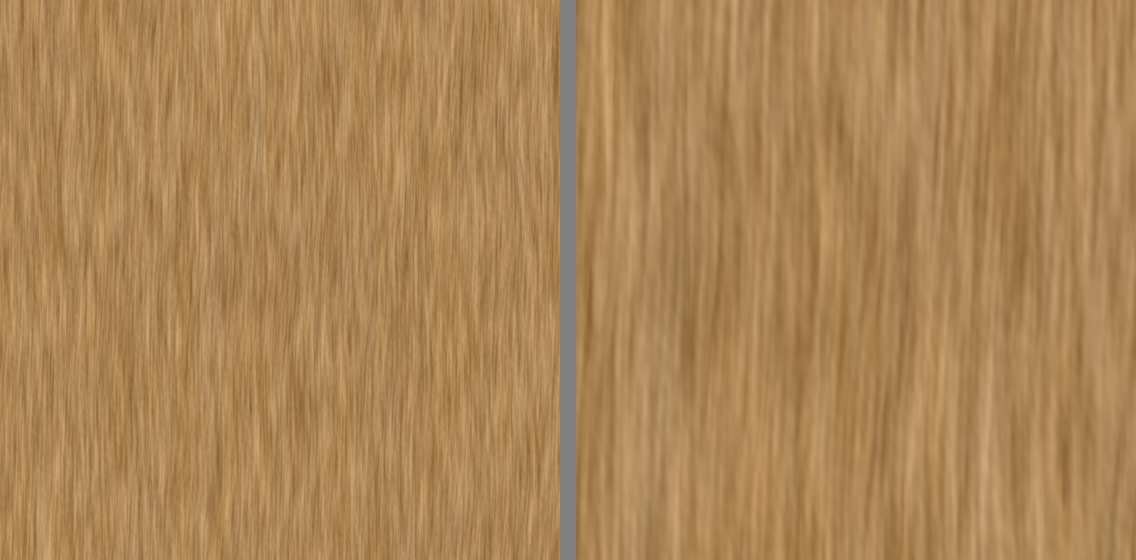
Left, the full canvas; right, a detail of the centre.
This texture is drawn by a Shadertoy shader. Its source:

```glsl
// Fine straight-grained wood veneer with vertical fibres.
// Octaves of stretched gradient noise form the streaks; thresholded noise adds
// thin dark pores and pale fibres, and a slow noise shifts the hue.

#define WOOD_COLOR   vec3(0.678, 0.524, 0.338)
#define TONE_STEP    vec3(0.043, 0.042, 0.041)
#define HUE_SHIFT    vec3(0.007, -0.001, -0.009)
#define BROAD_GRAIN  vec2(30.0, 3.0)
#define GRAIN_GROWTH vec2(1.93, 1.70)
#define PORE_GRAIN   vec2(170.0, 13.0)
#define FIBRE_GRAIN  vec2(190.0, 11.0)
#define SPECKLE      vec2(235.0, 80.0)
#define PORE_DEPTH   0.95
#define FIBRE_GLOW   0.55
#define WANDER       0.0022

// Unit gradient at a lattice point, from an integer hash
vec2 latticeGradient(vec2 cell, uint seed) {
    uvec2 q = uvec2(ivec2(cell));
    uint h = q.x * 1597u ^ q.y * 51749u ^ seed * 7919u;
    h = (h ^ (h >> 15)) * 739391u;
    h = (h ^ (h >> 13)) * 917519u;
    h ^= h >> 16;
    float angle = 6.28319 * float(h & 65535u) / 65536.0;
    return vec2(cos(angle), sin(angle));
}

// Gradient noise, scaled to roughly unit deviation
float gradientNoise(vec2 p, uint seed) {
    vec2 cell = floor(p);
    vec2 f = p - cell;
    vec2 u = f * f * f * (f * (f * 6.0 - 15.0) + 10.0);
    vec2 e = vec2(1.0, 0.0);
    float a = dot(latticeGradient(cell, seed), f);
    float b = dot(latticeGradient(cell + e.xy, seed), f - e.xy);
    float c = dot(latticeGradient(cell + e.yx, seed), f - e.yx);
    float d = dot(latticeGradient(cell + e.xx, seed), f - e.xx);
    return 4.0 * mix(mix(a, b, u.x), mix(c, d, u.x), u.y);
}

// Streaked noise: staggered rows, faded out where cells shrink below a pixel
float streaks(vec2 uv, vec2 grain, uint seed) {
    vec2 p = uv * grain + vec2(0.37, 0.61) * float(seed);
    float stagger = (seed & 1u) == 0u ? 0.37 : -0.41;
    p.y += stagger * p.x;
    float fade = 1.0 - smoothstep(0.55, 1.1, grain.x / iResolution.y);
    return fade * gradientNoise(p, seed);
}

void mainImage(out vec4 fragColor, in vec2 fragCoord) {
    vec2 uv = fragCoord / iResolution.y;

    // Slight wandering of the fibres
    uv.x += WANDER * gradientNoise(uv * vec2(7.0, 3.5), 1u);

    // Grain, from broad bands to hair-thin streaks
    float tone = 0.0;
    float weight = 0.32;
    vec2 grain = BROAD_GRAIN;
    for (uint i = 0u; i < 4u; i++) {
        tone += weight * streaks(uv, grain, 10u + i);
        grain *= GRAIN_GROWTH;
        weight += 0.11;
    }
    tone += 0.24 * streaks(uv, SPECKLE, 20u);

    // Dark pores and pale fibres
    float pores = smoothstep(1.0, 2.1, streaks(uv, PORE_GRAIN, 31u));
    float fibres = smoothstep(1.1, 2.2, streaks(uv, FIBRE_GRAIN, 32u));
    tone += FIBRE_GLOW * fibres - PORE_DEPTH * pores;

    // Olive to orange drift of the hue
    float hue = 0.6 * streaks(uv, vec2(22.0, 2.5), 41u)
              + 0.6 * streaks(uv, vec2(120.0, 9.0), 42u);

    vec3 color = WOOD_COLOR + TONE_STEP * tone + HUE_SHIFT * hue;
    fragColor = vec4(clamp(color, 0.0, 1.0), 1.0);
}
```
